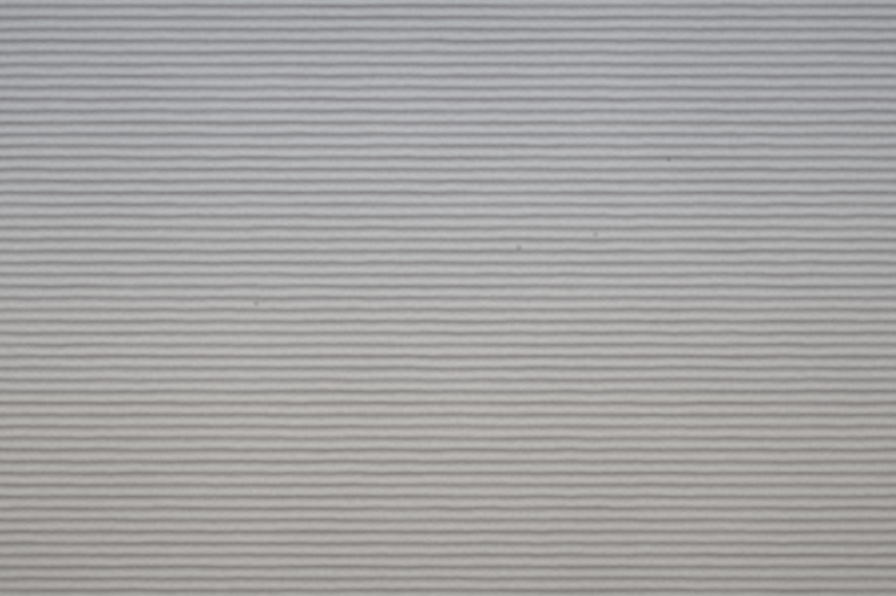
This texture is drawn by a Shadertoy shader. Its source:

```glsl
// Pale grey ribbed card: fine horizontal ridges with soft creases and paper grain.
#define RIDGES 51.0
#define CREASE_POS 0.5
#define CREASE_WIDTH 0.17
#define WAVINESS 0.09
#define GRAIN 0.022
#define VIGNETTE 0.085
#define SPECKS 4
#define LIGHT_COLOR vec3(0.712, 0.710, 0.708)
#define CREASE_COLOR vec3(0.555, 0.545, 0.545)
#define COOL_TINT vec3(0.985, 1.0, 1.024)
#define WARM_TINT vec3(1.008, 1.0, 0.982)

float hash(vec2 p) {
    vec3 q = fract(vec3(p.xyx) * 0.1031);
    q += dot(q, q.yzx + 33.33);
    return fract((q.x + q.y) * q.z);
}

float noise(vec2 p) {
    vec2 i = floor(p), f = fract(p);
    f = f * f * (3.0 - 2.0 * f);
    return mix(mix(hash(i), hash(i + vec2(1, 0)), f.x),
               mix(hash(i + vec2(0, 1)), hash(i + vec2(1, 1)), f.x), f.y);
}

// Shade over one ridge: 0 in the crease, 1 on the lit crown.
float ridgeShade(float y, float variation) {
    float d = fract(y - CREASE_POS + 0.5) - 0.5;
    float crown = 0.5 - 0.5 * cos(6.28319 * d);
    float crease = exp(-d * d / (CREASE_WIDTH * CREASE_WIDTH));
    float slope = 0.10 * sin(6.28319 * d);
    return 0.40 + 0.60 * crown + slope - (0.36 + 0.22 * variation) * crease;
}

void mainImage(out vec4 fragColor, in vec2 fragCoord) {
    vec2 uv = fragCoord / iResolution.xy;
    vec2 p = fragCoord / iResolution.y;

    // Small bends shift each crease along its length.
    float row = uv.y * RIDGES;
    float bend = noise(vec2(p.x * 22.0, row * 0.8)) - 0.5;
    bend += 0.6 * (noise(vec2(p.x * 70.0 + 9.0, row)) - 0.5);
    row += WAVINESS * bend;

    // Crease depth varies by ridge and along the ridge; four taps smooth the profile.
    float id = floor(row - CREASE_POS + 0.5);
    float variation = noise(vec2(p.x * 9.0, id * 7.3)) - 0.5 + 0.5 * (hash(vec2(id, 4.0)) - 0.5);
    float pixel = RIDGES / iResolution.y;
    float shade = 0.0;
    for (int i = 0; i < 4; i++)
        shade += 0.25 * ridgeShade(row + (float(i) - 1.5) * 0.25 * pixel, variation);
    vec3 color = mix(CREASE_COLOR, LIGHT_COLOR, shade);

    // Paper grain and broad uneven tone.
    float grain = noise(p * vec2(150.0, 210.0)) + 0.6 * noise(p * 310.0 + 17.0) - 0.8;
    color += GRAIN * grain + 0.012 * (noise(p * 5.0) - 0.5);

    // Cool light from above, warmer below, falling off to the edges.
    color *= mix(WARM_TINT, COOL_TINT, smoothstep(0.1, 1.0, uv.y));
    vec2 fromCenter = (uv - vec2(0.47, 0.57)) * 2.0;
    color *= 1.025 - VIGNETTE * dot(fromCenter, fromCenter) * 0.6;

    // A few faint specks of dirt.
    for (int i = 0; i < SPECKS; i++) {
        float k = float(i);
        vec2 center = vec2(hash(vec2(k, 2.7)) * 1.5, hash(vec2(k, 8.1)));
        float size = 0.003 + 0.003 * hash(vec2(k, 5.3));
        color -= 0.08 * (1.0 - smoothstep(0.3 * size, 1.5 * size, length(p - center)));
    }

    fragColor = vec4(clamp(color, 0.0, 1.0), 1.0);
}
```
